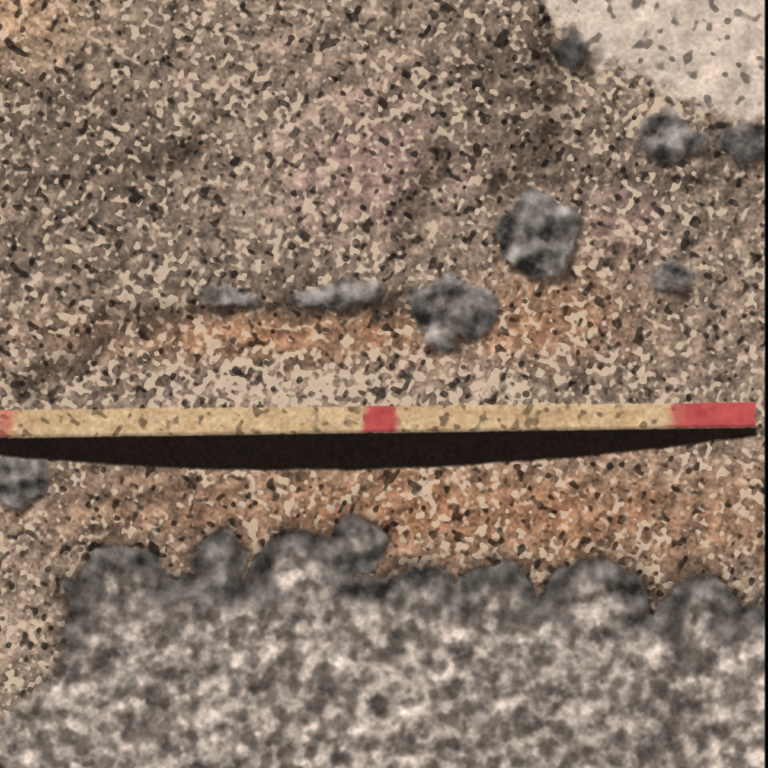
Give the GLSL for this texture, as a Shadertoy shader.

```glsl
const vec3 SOIL = vec3(.54, .465, .405);
const vec3 RUST = vec3(.635, .455, .335);
const vec3 STRAW = vec3(.85, .755, .655);
const vec3 STONE = vec3(.46, .435, .415);
const vec3 DARK = vec3(.17, .14, .12);

// Rocks: centre and radii
const vec4 ROCKS[10] = vec4[10](
  vec4(.75, .934, .027, .023), vec4(.703, .698, .05, .052),
  vec4(.588, .598, .058, .036), vec4(.295, .609, .043, .017),
  vec4(.445, .619, .055, .019), vec4(.875, .822, .043, .023),
  vec4(.878, .639, .025, .018), vec4(.015, .375, .045, .036),
  vec4(.565, .557, .028, .011), vec4(.97, .815, .035, .025));

// Worn rims of the upper slab: two ends each
const vec4 RIMS[6] = vec4[6](
  vec4(.71, .97, .71, .82), vec4(.71, .82, .66, .76),
  vec4(.575, .81, .51, .69), vec4(.03, .49, .14, .565),
  vec4(.14, .59, .54, .61), vec4(.2, .78, .24, .79));

// Lobes of the lower slab: centre and radius
const vec3 LOBES[9] = vec3[9](
  vec3(.165, .225, .064), vec3(.285, .265, .038), vec3(.395, .245, .066),
  vec3(.465, .286, .038), vec3(.55, .218, .05), vec3(.645, .202, .06),
  vec3(.775, .205, .066), vec3(.905, .19, .058), vec3(.99, .165, .05));

float hash(vec2 p) {
  vec3 q = fract(p.xyx * .1031);
  q += dot(q, q.yzx + 33.33);
  return fract((q.x + q.y) * q.z);
}

float noise(vec2 p) {
  vec2 i = floor(p), f = fract(p);
  f = f * f * (3. - 2. * f);
  return mix(mix(hash(i), hash(i + vec2(1, 0)), f.x),
             mix(hash(i + vec2(0, 1)), hash(i + 1.), f.x), f.y);
}

float fbm(vec2 p) {
  float sum = 0., amp = .5;
  for (int i = 0; i < 4; i++) {
    sum += amp * noise(p);
    p = mat2(1.6, 1.2, -1.2, 1.6) * p + 7.3;
    amp *= .5;
  }
  return sum;
}

// Two turned noise layers, free of grid lines
float grains(vec2 p, float scale) {
  p *= scale;
  return .5 * (noise(mat2(.8, .6, -.6, .8) * p) + noise(mat2(.55, -1.26, 1.26, .55) * p + 31.));
}

// Light from the upper left
float relief(vec2 p, float scale) {
  return fbm(p * scale) - fbm(p * scale + vec2(-.35, .45));
}

float blob(vec2 p, float x, float y, float rx, float ry) {
  vec2 q = (p - vec2(x, y)) / vec2(rx, ry);
  return exp(-dot(q, q));
}

float ellipse(vec2 p, vec2 radii) {
  return (length(p / radii) - 1.) * min(radii.x, radii.y);
}

float crack(vec2 p, vec2 a, vec2 b, float width) {
  vec2 d = b - a;
  float t = clamp(dot(p - a, d) / dot(d, d), 0., 1.);
  return exp(-pow(length(p - a - d * t) / width, 2.));
}

float inside(float d, float soft) {
  return 1. - smoothstep(-soft, soft, d);
}

vec3 ground(vec2 p, vec2 w, float grit) {
  vec3 col = SOIL * (.8 + .4 * fbm(p * 8.));
  // Broad shade and tints
  float shade = blob(w, .1, .8, .16, .16) + blob(w, .63, .87, .1, .12) + blob(w, .9, .77, .13, .07);
  col *= 1. - .2 * min(shade, 1.);
  col = mix(col, vec3(.8, .64, .5), .85 * blob(p, 0., 1., .1, .08));
  float mauve = blob(w, .475, .79, .1, .085) + .7 * blob(w, .81, .71, .055, .07);
  col = mix(col, vec3(.61, .5, .46), .85 * mauve);
  float rust = blob(w, .4, .565, .3, .035) + .8 * blob(w, .73, .6, .09, .06) + blob(w, .62, .33, .45, .08);
  col = mix(col, RUST, min(rust, 1.) * (.5 + .6 * fbm(p * 18.)));
  float rim = 0.;
  for (int i = 0; i < 6; i++) rim = max(rim, crack(w, RIMS[i].xy, RIMS[i].zw, i < 2 ? .025 : .016));
  col = mix(col, DARK * 1.5, .65 * rim);
  col *= 1. + .65 * (grit - .5) + .9 * relief(p, 46.);
  // Straw flecks and small pits
  float straw = .74 + .47 * fbm(p * 14.) + .27 * blob(p, .48, .5, .4, .05);
  float fleck = smoothstep(.5, .72, grains(p, 125.) * straw);
  col = mix(col, STRAW, .85 * fleck * (1. - .5 * rim));
  col *= 1. - .55 * smoothstep(.6, .82, grains(p + 3., 105.));
  // Pale corner
  float corner = .91 - w.y - min(.31 * (w.x - .78), 1.15 * (w.x - .78));
  corner += .06 * (fbm(p * 40.) - .47);
  vec3 pale = vec3(.85, .77, .7) * (.96 + .25 * (grit - .5) + .4 * relief(p, 30.));
  pale *= 1. - .4 * smoothstep(.64, .8, grains(p + 8., 80.));
  return mix(col, pale, inside(corner, .014));
}

vec3 addRocks(vec3 col, vec2 p, vec2 w) {
  for (int i = 0; i < 10; i++) {
    vec4 r = ROCKS[i];
    float ragged = .025 * (fbm(p * 38. + float(i)) - .47);
    float under = ellipse(w - r.xy - vec2(.005, -.01), r.zw) + ragged;
    col = mix(col, DARK, .65 * inside(under, .006));
    float light = .92 + .22 * (p.y - r.y) / r.w + 2.2 * relief(p, 36.);
    light *= i == 0 ? .65 : 1.;
    col = mix(col, STONE * max(light, .3), .92 * inside(ellipse(w - r.xy, r.zw) + ragged, .005));
  }
  return col;
}

vec3 addSlab(vec3 col, vec2 p, vec2 w, float grit) {
  float left = .085 - .9 * max(.15 - w.y, 0.) - w.x;
  float d = max(w.y - .245 + .05 * smoothstep(.45, .95, w.x), left);
  for (int i = 0; i < 9; i++) d = min(d, length(w - LOBES[i].xy) - LOBES[i].z);
  float blotch = .65 * grains(p, 58.) + .35 * grains(p + 2., 115.);
  vec3 slab = mix(vec3(.39, .355, .325), vec3(.76, .7, .65), smoothstep(.28, .76, blotch));
  slab *= .86 + .3 * fbm(p * 6.) + .9 * relief(p, 42.) + .3 * (grit - .5);
  float top = smoothstep(.11, .2, w.y);
  float rim = top * smoothstep(-.05, -.008, d);
  slab = mix(slab, STONE * (.68 + 1.7 * relief(p, 36.)), .85 * rim);
  col *= 1. - .5 * top * exp(-abs(d) * 100.);
  return mix(col, slab, inside(d, mix(.025, .004, top)));
}

vec3 addStick(vec3 col, vec2 p, float grit) {
  float low = .43 + .014 * p.x, high = .466 + .01 * p.x;
  float wobble = .005 * (fbm(p * 28.) - .5);
  float under = .407 - .094 * p.x + .122 * p.x * p.x;
  float shadow = max(max(under + wobble - p.y, p.y - low), p.x - .985);
  col = mix(col, vec3(.115, .09, .075) * (.8 + .5 * grit), inside(shadow, .003));
  // Weathered wood with painted bands
  vec3 wood = mix(vec3(.72, .58, .43), vec3(.9, .79, .63), fbm(p * vec2(32, 95)));
  wood *= 1. + .3 * (grit - .5) - .35 * smoothstep(.6, .8, grains(p, 100.));
  float edge = p.x + .02 * (fbm(p * 75.) - .47);
  float paint = inside(abs(edge - .494) - .019, .007) + smoothstep(.86, .895, edge) + .5 * inside(edge - .018, .006);
  wood = mix(wood, vec3(.73, .28, .29) * (.8 + .4 * fbm(p * 50.)), .88 * min(paint, 1.));
  wood *= .72 + .28 * smoothstep(0., .006, p.y - low);
  float d = max(max(low - p.y, p.y - high), p.x - .984);
  return mix(col, wood, inside(d + .5 * wobble, .002));
}

void mainImage(out vec4 fragColor, in vec2 fragCoord) {
  vec2 p = fragCoord / iResolution.xy;
  vec2 w = p + .03 * (vec2(fbm(p * 24.), fbm(p * 24. + 40.)) - .47);
  float grit = .5 * grains(p, 150.) + .5 * noise(p * 240. + 13.);
  vec3 col = addRocks(ground(p, w, grit), p, w);
  col = addStick(addSlab(col, p, w, grit), p, grit);
  col = mix(col, vec3(.02), smoothstep(.994, .998, p.x));
  fragColor = vec4(clamp(col, 0., 1.), 1);
}
```
